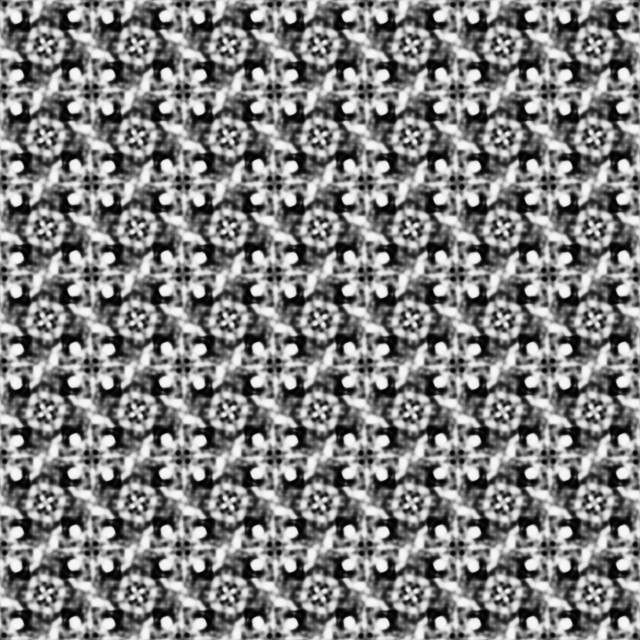
Give the GLSL for this pattern, as a Shadertoy shader.

```glsl
float hash(vec2 p) {
    vec3 h = fract(p.xyx * vec3(.1031, .1030, .0973));
    h += dot(h, h.yzx + 33.33);
    return fract((h.x + h.y) * h.z);
}

// Slope contribution of one lattice corner
float slope(vec2 lattice, vec2 offset, float count) {
    float a = 6.2832 * hash(mod(lattice, count) + count);
    return dot(vec2(cos(a), sin(a)), offset);
}

// Gradient noise that tiles once per cell
float tileNoise(vec2 p, float count) {
    p *= count;
    vec2 i = floor(p), f = p - i, e = vec2(1., 0.);
    vec2 u = f * f * f * (f * (f * 6. - 15.) + 10.);
    return mix(mix(slope(i, f, count), slope(i + e, f - e, count), u.x),
               mix(slope(i + e.yx, f - e.yx, count), slope(i + 1., f - 1., count), u.x), u.y);
}

vec2 wrapCell(vec2 p) {
    return fract(p + .5) - .5;
}

float blob(vec2 p, vec2 centre, vec2 size) {
    vec2 d = wrapCell(p - centre) / size;
    return exp(-dot(d, d));
}

float ring(float r, float radius, float width) {
    return exp(-pow((r - radius) / width, 2.));
}

// One quarter of the ornament; turning it four times completes the cell
float quarterMotif(vec2 p) {
    float s = 0.;

    // Teardrop and the dark crescent around its outer side
    vec2 drop = wrapCell(p - vec2(-.318, .33));
    float r = length(drop);
    float outer = smoothstep(-.4, .5, dot(drop / max(r, .001), vec2(.73, -.68)));
    s -= 2.8 * outer * ring(r, .1, .026);
    s += 3.8 * ring(r, 0., .056);
    s += 1.4 * blob(p, vec2(-.375, .39), vec2(.03));

    // Pinwheel at the cell corner
    s += 2.6 * blob(p, vec2(-.3, .485), vec2(.1, .026));
    s -= 2.6 * blob(p, vec2(-.455, .445), vec2(.028));
    s -= 1.6 * blob(p, vec2(-.29, -.45), vec2(.05));

    // Paired lobes and shadows at the edge midpoints
    s += 3.8 * blob(p, vec2(.097, .41), vec2(.045, .075));
    s -= 2.6 * blob(p, vec2(.15, -.38), vec2(.055, .05));

    // Dark bars and masses framing the rosette
    s -= 2.4 * blob(p, vec2(-.26, .19), vec2(.08, .02));
    s -= 2.4 * blob(p, vec2(-.23, -.2), vec2(.06, .045));
    s -= 2. * blob(p, vec2(-.02, -.29), vec2(.05, .035));

    // Bright cross in the rosette
    s += 2.6 * blob(p, vec2(.048, -.038), vec2(.024));
    s -= 1.6 * blob(p, vec2(.07, .018), vec2(.026));
    return s;
}

// Concentric rings of petals in the cell centre
float rosette(vec2 p) {
    float r = length(p);
    float petals = cos(8. * atan(p.y, p.x) + .8);
    float s = 1.2 * ring(r, 0., .03);
    s -= (.9 + .5 * petals) * ring(r, .115, .022);
    s += (1. + .8 * petals) * ring(r, .175, .035);
    return s - (1.1 - .6 * petals) * ring(r, .265, .04);
}

void mainImage(out vec4 fragColor, in vec2 fragCoord) {
    vec2 uv = fragCoord / iResolution.xy;
    vec2 cell = fract(vec2(uv.x, 1. - uv.y) * 7.) - .5;

    float tone = .25 + rosette(cell);
    float mottling = 0.;
    vec2 p = cell;
    for (int turn = 0; turn < 4; turn++) {
        tone += quarterMotif(p);
        mottling += 1.1 * tileNoise(p, 9.) + 1.1 * tileNoise(p + .5, 15.);
        p = vec2(-p.y, p.x);
    }
    tone += mottling * mix(.5, 1., smoothstep(.12, .28, length(cell)));

    // Soft contrast curve
    float grey = 1. / (1. + exp(-1.4 * tone));
    fragColor = vec4(vec3(mix(.0, .97, grey)), 1.);
}
```
